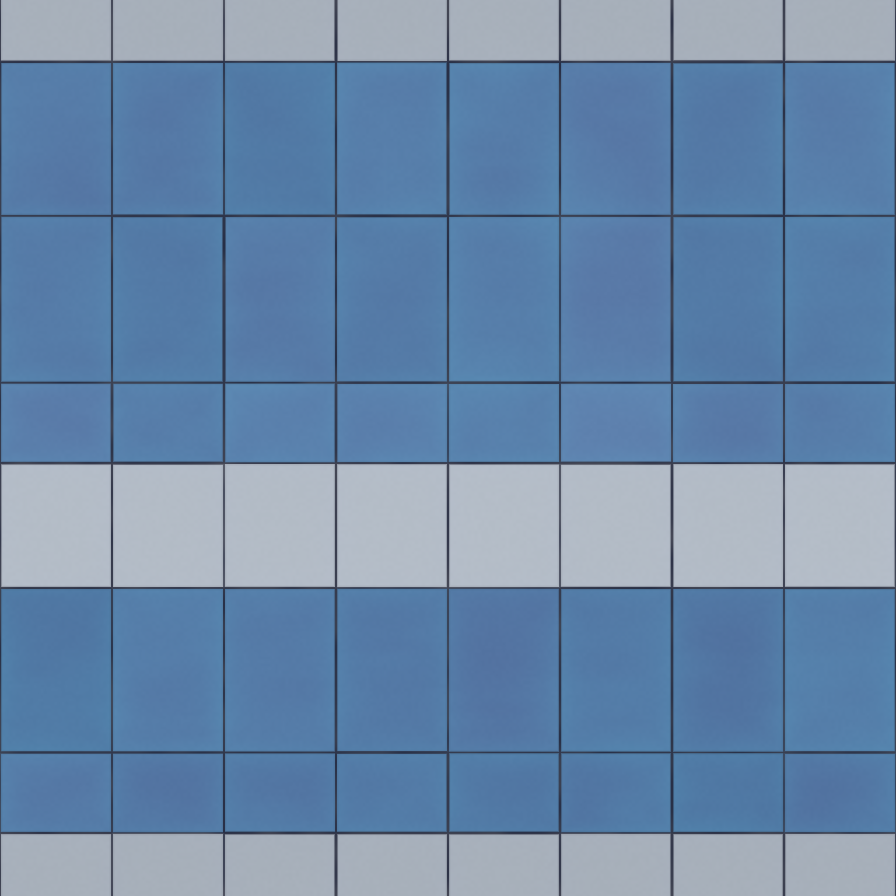
Give the GLSL for this texture, as a Shadertoy shader.

```glsl
// Glazed wall tiles: blue courses of uneven height with two pale grey bands and thin dark joints.
#define COLUMNS 8.0
#define JOINT_WIDTH 0.0025
#define JOINT_VARIATION 0.35
#define EDGE_GLOW 0.014
#define CLOUDING 0.035
#define TILE_VARIATION 0.022
#define GRAIN 0.008
#define BLUE vec3(0.332, 0.468, 0.645)
#define BLUE_EDGE vec3(0.335, 0.515, 0.680)
#define GREY vec3(0.690, 0.724, 0.764)
#define JOINT_DARK vec3(0.190, 0.205, 0.275)

const int ROWS = 7;

// Lower edge of every course; the last entry is the first one a full repeat higher
const float courseEdge[8] = float[8](0.0703, 0.1602, 0.3438, 0.4831, 0.5729, 0.7591, 0.9310, 1.0703);

// Brightness of every course
const float courseTone[7] = float[7](-0.008, -0.004, 0.014, 0.018, 0.006, 0.0, -0.034);

float hash(vec2 p) {
    vec3 q = fract(vec3(p.xyx) * 0.1031);
    q += dot(q, q.yzx + 33.33);
    return fract((q.x + q.y) * q.z);
}

// Value noise that wraps after a whole number of cells
float wrapNoise(vec2 uv, vec2 cells, float seed) {
    vec2 p = uv * cells;
    vec2 i = floor(p);
    vec2 f = p - i;
    f = f * f * (3.0 - 2.0 * f);
    vec2 a = mod(i, cells) + seed;
    vec2 b = mod(i + 1.0, cells) + seed;
    return mix(mix(hash(a), hash(vec2(b.x, a.y)), f.x),
               mix(hash(vec2(a.x, b.y)), hash(b), f.x), f.y);
}

// Coverage of a joint whose centre lies at the given distance
float jointMask(float dist, float id, float along, float pixel) {
    float width = JOINT_WIDTH * (1.0 + JOINT_VARIATION * (hash(vec2(id, along)) - 0.5) * 2.0);
    return clamp((0.5 * width - dist) / pixel + 0.5, 0.0, 1.0);
}

void mainImage(out vec4 fragColor, in vec2 fragCoord) {
    vec2 uv = fragCoord / iResolution.xy;
    vec2 pixel = 1.0 / iResolution.xy;

    // Find the course and column of this point
    float y = uv.y < courseEdge[0] ? uv.y + 1.0 : uv.y;
    int row = 0;
    for (int i = 1; i < ROWS; i++) {
        if (y >= courseEdge[i]) row = i;
    }
    float below = y - courseEdge[row];
    float above = courseEdge[row + 1] - y;
    float column = floor(uv.x * COLUMNS);
    float across = fract(uv.x * COLUMNS);
    vec2 tile = vec2(column, float(row));
    vec2 dist = vec2(min(across, 1.0 - across) / COLUMNS, min(below, above));
    bool pale = row == 2 || row == 6;

    // Glaze: soft clouds, faint horizontal streaks and a lighter rim
    float cloud = wrapNoise(uv, vec2(11.0, 9.0), 17.0) * 0.6
                + wrapNoise(uv, vec2(23.0, 31.0), 53.0) * 0.25
                + wrapNoise(uv, vec2(9.0, 72.0), 91.0) * 0.15 - 0.5;
    vec2 rim2 = exp(-dist / EDGE_GLOW);
    float rim = max(rim2.x, rim2.y);
    float tileTone = hash(tile + 7.0) - 0.5;
    float hueShift = hash(tile + 41.0) - 0.5;
    vec3 color;
    if (pale) {
        color = GREY + 0.15 * CLOUDING * cloud + 0.3 * TILE_VARIATION * tileTone;
        color.b += 0.008 * rim;
    } else {
        color = mix(BLUE, BLUE_EDGE, clamp(0.75 * rim + 0.12 + 0.5 * cloud, 0.0, 1.0));
        color += CLOUDING * cloud * vec3(0.3, 0.8, 0.6);
        color += TILE_VARIATION * (tileTone + hueShift * vec3(-0.6, 0.5, 0.2));
    }
    color += courseTone[row];
    color += GRAIN * (wrapNoise(uv, vec2(256.0), 5.0) - 0.5);

    // Joints: each stretch beside a tile has its own width and tint
    float jointColumn = mod(floor(uv.x * COLUMNS + 0.5), COLUMNS);
    float jointRow = mod(float(row) + step(above, below), float(ROWS));
    float vertical = jointMask(dist.x, jointColumn + 61.0, float(row), pixel.x);
    float horizontal = jointMask(dist.y, jointRow + 83.0, column, pixel.y);
    float wear = wrapNoise(uv, vec2(40.0), 29.0);
    vec3 jointColor = JOINT_DARK + (wear - 0.5) * vec3(0.10, 0.09, 0.06);

    // Shaded arris next to the joints, then the joints themselves
    float nearest = min(dist.x, dist.y);
    color *= 1.0 - 0.10 * (1.0 - smoothstep(0.0, 1.6 * JOINT_WIDTH, nearest));
    color = mix(color, jointColor, 0.92 * max(vertical, horizontal));

    fragColor = vec4(clamp(color, 0.0, 1.0), 1.0);
}
```
